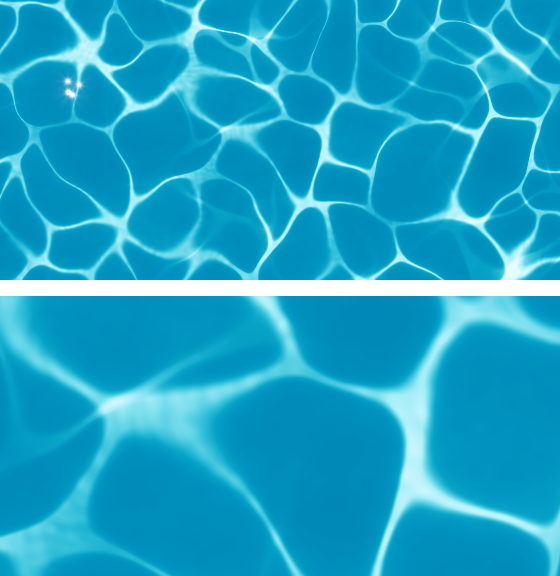
Top: the whole. Bottom: its middle third, enlarged.
Write a WebGL 1 fragment shader that draws this texture.

```glsl
precision highp float;
uniform vec2 u_resolution;

// Lengths are in canvas heights, line widths in cells
const float CELLS = 4.3;
const float FAINT_CELLS = 3.1;
const float ROUNDING = 11.0;
const float CORE_WIDTH = 0.062;
const float HALO_WIDTH = 0.19;
const float CORE_LIGHT = 0.52;
const float HALO_LIGHT = 0.38;
const float BASE_LIGHT = 0.075;
const float BEND = 0.17;
const float WOBBLE = 0.045;
const vec2 GLINT_POS = vec2(0.262, 0.66);

const vec3 DEEP = vec3(0.00, 0.53, 0.71);
const vec3 WATER = vec3(0.00, 0.58, 0.75);
const vec3 SHALLOW = vec3(0.03, 0.64, 0.78);
const vec3 VEIL = vec3(0.16, 0.73, 0.84);
const vec3 BRIGHT = vec3(0.40, 0.84, 0.91);
const vec3 CREST = vec3(0.65, 0.93, 0.97);
const vec3 SPARK = vec3(0.90, 0.99, 1.00);
const vec3 SUN = vec3(1.00, 0.96, 0.97);

vec2 hash2(vec2 p) {
  vec3 q = fract(vec3(p.xyx) * vec3(0.1031, 0.1030, 0.0973));
  q += dot(q, q.yzx + 33.33);
  return fract((q.xx + q.yz) * q.zy);
}

float cornerSlope(vec2 cell, vec2 f, vec2 corner) {
  return dot(hash2(cell + corner) * 2.0 - 1.0, f - corner);
}

float gradientNoise(vec2 p) {
  vec2 i = floor(p), f = fract(p);
  vec2 u = f * f * f * (f * (f * 6.0 - 15.0) + 10.0);
  return mix(mix(cornerSlope(i, f, vec2(0.0, 0.0)), cornerSlope(i, f, vec2(1.0, 0.0)), u.x),
             mix(cornerSlope(i, f, vec2(0.0, 1.0)), cornerSlope(i, f, vec2(1.0, 1.0)), u.x), u.y);
}

vec2 noise2(vec2 p) {
  return vec2(gradientNoise(p), gradientNoise(p + vec2(37.2, 71.7)));
}

vec2 warp(vec2 p, vec2 seed) {
  vec2 q = p + BEND * noise2(p * 2.6 + seed);
  return q + WOBBLE * noise2(p * 7.0 + seed);
}

// Gap to the nearest cell border, softly filled in where borders meet
float borderGap(vec2 p) {
  vec2 cell = floor(p), f = fract(p);
  float nearest = 8.0, total = 0.0;
  for (int j = -2; j <= 2; j++) {
    for (int i = -2; i <= 2; i++) {
      vec2 offset = vec2(float(i), float(j));
      float d = length(offset + hash2(cell + offset) - f);
      nearest = min(nearest, d);
      total += exp(-ROUNDING * d);
    }
  }
  float others = total * exp(ROUNDING * nearest) - 1.0;
  return max(-log(max(others, 1e-4)) / ROUNDING, 0.0);
}

float core(float gap, float width) {
  return exp(-gap * gap / (width * width));
}

float ramp(float low, float high, float x) {
  return clamp((x - low) / (high - low), 0.0, 1.0);
}

vec3 waterColor(float light) {
  vec3 c = mix(DEEP, WATER, clamp(light / 0.25, -0.4, 1.0));
  c = mix(c, SHALLOW, ramp(0.25, 0.45, light));
  c = mix(c, VEIL, ramp(0.45, 0.60, light));
  c = mix(c, BRIGHT, ramp(0.60, 0.80, light));
  c = mix(c, CREST, ramp(0.80, 1.00, light));
  return mix(c, SPARK, ramp(1.00, 1.40, light));
}

// A few round sun reflections with short rays
float sunGlint(vec2 p) {
  float glow = 0.0;
  for (int i = 0; i < 4; i++) {
    vec2 d = p - GLINT_POS - (hash2(vec2(float(i), 5.0)) - 0.5) * vec2(0.05, 0.11);
    float r = length(d);
    float rays = 0.6 + 0.4 * cos(8.0 * atan(d.y, d.x + 1e-5) + float(i));
    glow += exp(-r * r / 0.00012) + 0.3 * rays * exp(-r / 0.018);
  }
  return min(glow, 1.0);
}

void main() {
  vec2 p = gl_FragCoord.xy / u_resolution.y;

  // Soft swells and fine ripples of the open water
  float light = BASE_LIGHT + 0.20 * gradientNoise(p * 3.0 + 4.0);
  light += 0.10 * gradientNoise(warp(p, vec2(9.0)) * vec2(9.0, 14.0));
  light += 0.05 * gradientNoise(p * vec2(38.0, 46.0));

  // Main net of light, uneven in strength and width
  float gap = borderGap(warp(p, vec2(0.0)) * CELLS + 11.0);
  float strength = clamp(0.85 + 0.9 * gradientNoise(p * 3.1 + 21.0), 0.35, 1.2);
  float width = CORE_WIDTH * clamp(1.0 + 2.0 * gradientNoise(p * 4.0 + 53.0), 0.45, 2.0);
  float fibre = 1.0 + 0.35 * gradientNoise(warp(p, vec2(3.0)) * 45.0);
  light += strength * (CORE_LIGHT * core(gap, width) * fibre + HALO_LIGHT * exp(-gap / HALO_WIDTH));

  // Fainter net that crosses it here and there
  float faintGap = borderGap(warp(p, vec2(63.0)) * FAINT_CELLS + 47.0);
  float faint = smoothstep(-0.15, 0.35, gradientNoise(p * 2.0 + 80.0));
  light += faint * (0.32 * core(faintGap, 0.04) + 0.14 * exp(-faintGap / 0.13));

  gl_FragColor = vec4(mix(waterColor(light), SUN, sunGlint(p)), 1.0);
}
```
